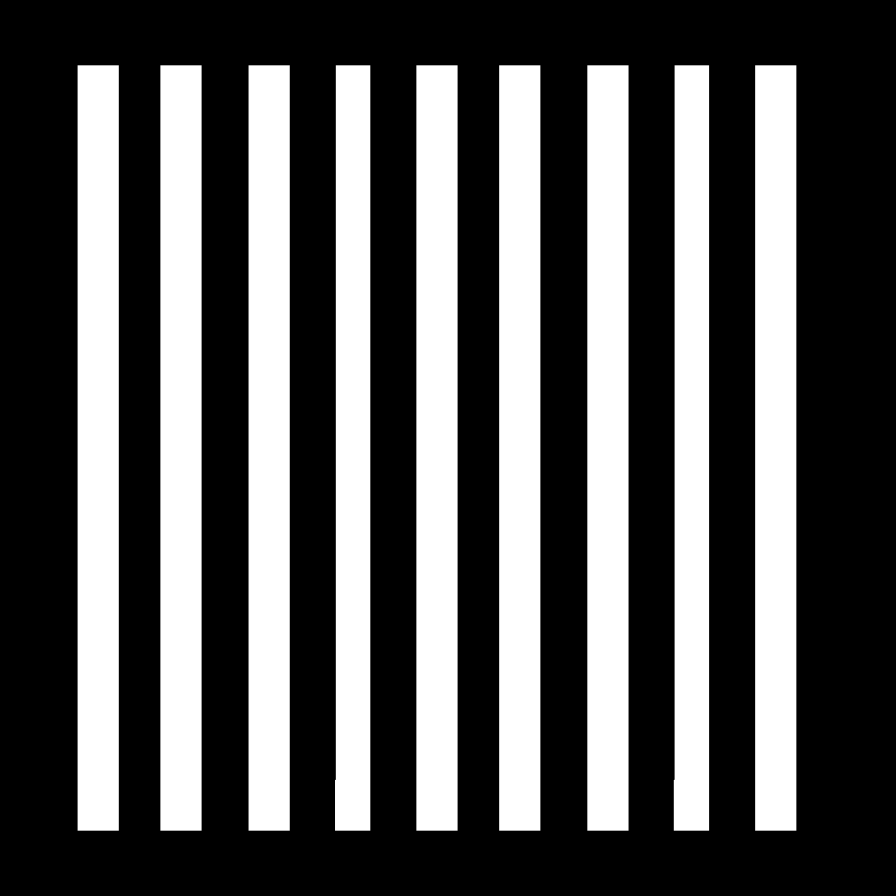
A Shadertoy shader for this pattern:

```glsl
const int BAR_COUNT = 9;
const int BARS_PER_GROUP = 4;
const float FIRST_LEFT = 0.0866;      // left edge of the first bar
const float GROUP_PITCH = 0.3781;     // distance between groups of four bars
const vec4 BAR_OFFSETS = vec4(0.0, 0.0924, 0.1908, 0.2882);
const float WIDE = 0.0460;
const float NARROW = 0.0385;          // last bar of each group
const float BOTTOM = 0.0729;
const float TOP = 0.9271;
const float STEP_HEIGHT = 0.1296;     // narrow bars widen slightly below this
const float STEP_WIDTH = 0.0009;
const vec3 BACKGROUND = vec3(0.0);
const vec3 BAR_COLOR = vec3(1.0);

// Share of a pixel-wide window that lies between two edges
float spanCoverage(float x, float low, float high, float pixel) {
    float overlap = min(x + 0.5 * pixel, high) - max(x - 0.5 * pixel, low);
    return clamp(overlap / pixel, 0.0, 1.0);
}

float barCoverage(vec2 uv, vec2 pixel, int index) {
    int slot = index % BARS_PER_GROUP;
    bool isNarrow = slot == BARS_PER_GROUP - 1;
    float left = FIRST_LEFT + GROUP_PITCH * float(index / BARS_PER_GROUP) + BAR_OFFSETS[slot];
    float right = left + (isNarrow ? NARROW : WIDE);

    // Small ledge at the foot of the narrow bars
    if (isNarrow) {
        left -= STEP_WIDTH * spanCoverage(uv.y, 0.0, STEP_HEIGHT, pixel.y);
    }
    return spanCoverage(uv.x, left, right, pixel.x);
}

void mainImage(out vec4 fragColor, in vec2 fragCoord) {
    vec2 pixel = 1.0 / iResolution.xy;
    vec2 uv = fragCoord * pixel;

    float bars = 0.0;
    for (int i = 0; i < BAR_COUNT; i++) {
        bars += barCoverage(uv, pixel, i);
    }
    bars = min(bars, 1.0) * spanCoverage(uv.y, BOTTOM, TOP, pixel.y);

    fragColor = vec4(mix(BACKGROUND, BAR_COLOR, bars), 1.0);
}
```
